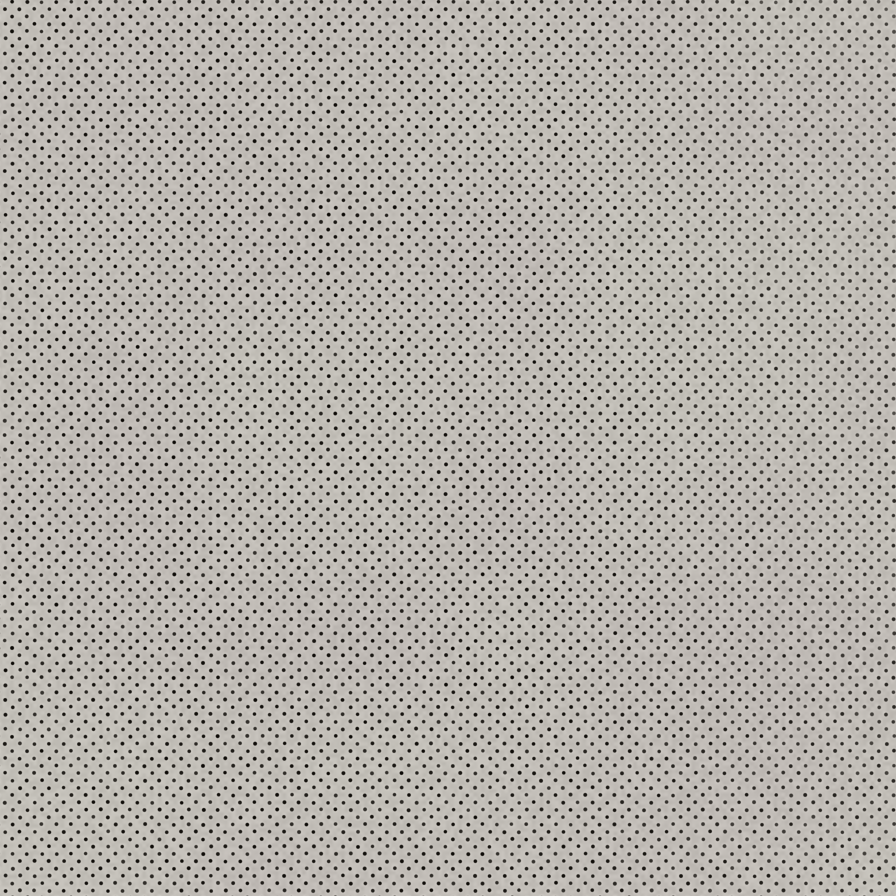
Give the GLSL for this texture, as a Shadertoy shader.

```glsl
const float REPEATS = 61.0;              // cells across and down, two holes in each
const vec2  PHASE = vec2(0.35, 0.37);    // first hole, in cells
const float HOLE_RADIUS = 0.122;         // in cells
const float EDGE_SOFTNESS = 0.055;       // half width of the hole edge, in cells
const float JITTER = 0.035;              // wander of hole centres, in cells
const float RADIUS_SPREAD = 0.14;        // relative size variation
const float FADE_SPREAD = 0.22;          // random loss of hole darkness
const float SIDE_FADE = 0.20;            // paler holes towards the upper right
const float GRAIN_SCALE = 230.0;         // grain cells across the canvas
const float STAIN_SCALE = 7.0;           // broad tint patches across the canvas

const vec3 SHEET_LIGHT = vec3(0.785, 0.767, 0.745);
const vec3 SHEET_SHADE = vec3(0.715, 0.697, 0.675);
const vec3 STAIN_TINT = vec3(-0.006, 0.004, -0.008);
const vec3 HOLE_COLOUR = vec3(0.045, 0.035, 0.020);
const float RIM_LIGHT = 0.018;

float hash(vec2 p) {
    vec3 q = fract(vec3(p.xyx) * 0.1031);
    q += dot(q, q.yzx + 33.33);
    return fract((q.x + q.y) * q.z);
}

float noise(vec2 p) {
    vec2 i = floor(p), f = fract(p);
    f = f * f * (3.0 - 2.0 * f);
    return mix(mix(hash(i), hash(i + vec2(1, 0)), f.x),
               mix(hash(i + vec2(0, 1)), hash(i + vec2(1, 1)), f.x), f.y);
}

// Closest centre of a square lattice with an extra point in each middle
vec2 nearestHole(vec2 p) {
    vec2 corner = floor(p + 0.5);
    vec2 middle = floor(p) + 0.5;
    return distance(p, corner) < distance(p, middle) ? corner : middle;
}

void mainImage(out vec4 fragColor, in vec2 fragCoord) {
    vec2 uv = fragCoord / iResolution.xy;
    float pixel = REPEATS / min(iResolution.x, iResolution.y);

    // Sheet with fine grain and faint broad stains
    float grain = noise(uv * GRAIN_SCALE);
    float stain = noise(uv * STAIN_SCALE + 11.0);
    float tone = clamp(0.62 + 0.75 * (grain - 0.5) + 0.25 * (stain - 0.5), 0.0, 1.0);
    vec3 colour = mix(SHEET_SHADE, SHEET_LIGHT, tone) + STAIN_TINT * (stain - 0.3);

    // Each hole varies in place, size and depth
    vec2 p = uv * REPEATS - PHASE;
    vec2 centre = nearestHole(p);
    vec2 id = centre * 2.0 + 40.0;
    vec2 wander = vec2(hash(id), hash(id + 57.0)) - 0.5;
    float radius = HOLE_RADIUS * (1.0 + RADIUS_SPREAD * (hash(id + 131.0) - 0.5));
    float d = length(p - centre - 2.0 * JITTER * wander) - radius;

    // Light rim, then the dark opening
    float softness = max(EDGE_SOFTNESS, 0.5 * pixel);
    float rim = smoothstep(0.0, 0.08, d) * (1.0 - smoothstep(0.08, 0.18, d));
    float opening = 1.0 - smoothstep(-softness, softness, d);
    float sideFade = SIDE_FADE * smoothstep(0.55, 1.0, uv.x) * (0.5 + 0.5 * uv.y);
    float depth = 1.0 - FADE_SPREAD * hash(id + 211.0) - sideFade;

    colour += RIM_LIGHT * rim;
    colour = mix(colour, HOLE_COLOUR, opening * depth);
    fragColor = vec4(colour, 1.0);
}
```
